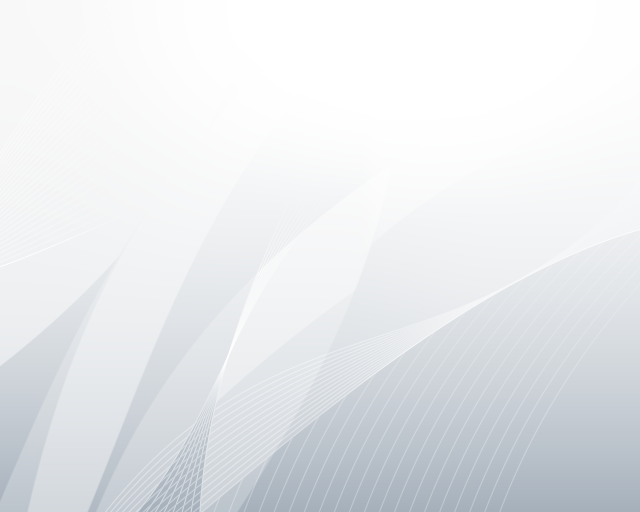
Write a Shadertoy shader that draws this background.

```glsl
// Pale abstract background: translucent curved ribbons and fans of fine lines
// over a white to blue-grey gradient. Each edge is a cubic through four evenly
// spaced knots; each fan blends between two such curves.

const vec3 FLOOR_SHADE = vec3(0.345, 0.303, 0.260); // darkness at the bottom
const float SHADE_POWER = 2.1;
const float LINE_WIDTH = 0.0004;                    // in canvas heights
const vec2 GLOW_CENTER = vec2(0.64, 0.98);
const vec2 GLOW_RADIUS = vec2(0.52, 0.44);
const float HATCH_SPACING = 0.0235;
const float HATCH_COUNT = 20.0;

// Knots of edges given as x over y
const vec4 WING_EDGE   = vec4(-0.355, -0.036, 0.186, 0.326);
const vec4 BLADE_OUTER = vec4(-0.007, 0.081, 0.186, 0.328);
const vec4 BLADE_INNER = vec4(0.043, 0.100, 0.189, 0.326);
const vec4 BLADE_RIGHT = vec4(0.137, 0.217, 0.306, 0.426);
const vec4 LEAF_LEFT   = vec4(0.150, 0.257, 0.430, 0.700);
const vec4 LEAF_RIGHT  = vec4(0.371, 0.488, 0.574, 0.620);
const vec4 TWIST_A     = vec4(0.215, 0.316, 0.395, 0.507);
const vec4 TWIST_B     = vec4(0.3125, 0.335, 0.382, 0.450);
const vec4 HATCH_EDGE  = vec4(0.781, 0.842, 0.927, 1.040);

// Knots of edges given as y over x
const vec4 FOLD        = vec4(0.107, 0.300, 0.458, 0.593);
const vec4 HIGH_SWEEP  = vec4(0.511, 0.645, 0.743, 0.845);
const vec4 SWOOSH_LOW  = vec4(-0.070, 0.189, 0.409, 0.552);
const vec4 SWOOSH_HIGH = vec4(0.115, 0.303, 0.416, 0.645);
const vec4 VEIL_LOW    = vec4(0.479, 0.520, 0.565, 0.609);
const vec4 VEIL_HIGH   = vec4(0.700, 0.850, 0.990, 1.150);

// Cubic through knots at t = 0, 1/3, 2/3, 1
float curve(vec4 k, float t) {
    float s = 3.0 * t, a = s - 1.0, b = s - 2.0, c = s - 3.0;
    return dot(k, vec4(-a * b * c / 6.0, s * b * c / 2.0,
                       -s * a * c / 2.0, s * a * b / 6.0));
}

float curveSlope(vec4 k, float t) {
    return (curve(k, t + 0.005) - curve(k, t - 0.005)) / 0.01;
}

// Antialiased step: 1 where d is positive
float side(float d) {
    float px = 1.0 / iResolution.y;
    return smoothstep(-px, px, d);
}

// Thin line from an axis-aligned offset and the slope of the curve
float stroke(float offset, float slope) {
    float d = abs(offset) * inversesqrt(1.0 + slope * slope);
    return 1.0 - smoothstep(0.0, LINE_WIDTH + 1.0 / iResolution.y, d);
}

// Lines blended from curve a to curve b; scale is (across, along) in heights
float fan(vec4 a, vec4 b, float t, float coord, vec2 scale, int count, float opacity) {
    float from = curve(a, t), to = curve(b, t);
    float slopeA = curveSlope(a, t), slopeB = curveSlope(b, t);
    float clear = 1.0;
    for (int i = 0; i < count; i++) {
        float k = float(i) / float(count - 1);
        float offset = (coord - mix(from, to, k)) * scale.x;
        float slope = mix(slopeA, slopeB, k) * scale.x / scale.y;
        clear *= 1.0 - opacity * stroke(offset, slope);
    }
    return 1.0 - clear;
}

void mainImage(out vec4 fragColor, in vec2 fragCoord) {
    vec2 p = fragCoord / iResolution.xy;
    float aspect = iResolution.x / iResolution.y;
    float tall = p.y / 0.75;
    float swooshT = (p.x - 0.25) / 0.75;

    // Upper-left wing and the blade beside it
    float shade = 1.0;
    float bladeOuter = curve(BLADE_OUTER, tall);
    float leftOfBlade = side(curve(BLADE_RIGHT, tall) - p.x);
    shade *= 1.0 - 0.50 * side(min(curve(WING_EDGE, tall), bladeOuter) - p.x);
    shade *= 1.0 - 0.25 * side(p.x - bladeOuter) * leftOfBlade;
    shade *= 1.0 - 0.35 * side(p.x - curve(BLADE_INNER, tall)) * leftOfBlade;

    // Leaf, split by the twisted fan
    float twistT = p.y / 0.6;
    float twistA = curve(TWIST_A, twistT), twistB = curve(TWIST_B, twistT);
    float leafLeft = curve(LEAF_LEFT, tall);
    float body = side(p.x - max(twistB, leafLeft));
    float leaf = body * side(curve(LEAF_RIGHT, tall) - p.x);
    shade *= 1.0 - 0.12 * (1.0 - leftOfBlade) * side(leafLeft - p.x);
    shade *= 1.0 - 0.34 * side(p.x - leafLeft) * side(min(twistA, twistB) - p.x);
    shade *= 1.0 - 0.25 * leaf;
    shade *= 1.0 - 0.35 * leaf * side(p.y - curve(FOLD, (p.x - 0.25) / 0.5));

    // Broad swoosh and the faint sweep above it
    float swooshLow = curve(SWOOSH_LOW, swooshT);
    float above = side(p.y - swooshLow);
    float sweep = side(p.y - curve(HIGH_SWEEP, (p.x - 0.57) / 0.43));
    shade *= 1.0 - mix(0.22, 0.38, smoothstep(0.5, 0.8, p.x)) * above * body;
    shade *= 1.0 - 0.40 * sweep * smoothstep(0.56, 0.60, p.x);

    // Gradient, soft upper-left tint and white glow
    vec3 darkness = FLOOR_SHADE * pow(1.0 - p.y, SHADE_POWER) * shade;
    darkness += 0.018 * smoothstep(0.4, 0.0, p.x) * smoothstep(0.3, 0.7, p.y);
    float glow = 1.0 - smoothstep(0.35, 1.0, length((p - GLOW_CENTER) / GLOW_RADIUS));
    vec3 color = 1.0 - (darkness + 0.008) * (1.0 - glow);

    // Fine line fans
    float swoosh = fan(SWOOSH_LOW, SWOOSH_HIGH, swooshT, p.y, vec2(1.0, 0.75 * aspect), 14, 0.36);
    float lines = swoosh * mix(1.0, 0.45, smoothstep(0.55, 0.85, p.x));
    float twist = fan(TWIST_A, TWIST_B, twistT, p.x, vec2(aspect, 0.6), 8, 0.46);
    lines = max(lines, twist * (1.0 - smoothstep(0.46, 0.65, p.y)));
    float veil = fan(VEIL_LOW, VEIL_HIGH, p.x / 0.25, p.y, vec2(1.0, 0.25 * aspect), 26, 0.36);
    float veilRim = stroke(p.y - curve(VEIL_LOW, p.x / 0.25),
                           curveSlope(VEIL_LOW, p.x / 0.25) / (0.25 * aspect));
    lines = max(lines, max(veil, 0.8 * veilRim) * (1.0 - smoothstep(0.02, 0.24, p.x)));
    float rim = stroke(p.y - swooshLow, curveSlope(SWOOSH_LOW, swooshT) / (0.75 * aspect));
    lines = max(lines, 0.7 * rim * smoothstep(0.35, 0.65, p.x));

    // Evenly spaced hatching below the swoosh
    float row = (curve(HATCH_EDGE, p.y / 0.5) - p.x) / HATCH_SPACING;
    float nearest = clamp(round(row), 0.0, HATCH_COUNT);
    float hatch = stroke((row - nearest) * HATCH_SPACING * aspect,
                         curveSlope(HATCH_EDGE, p.y / 0.5) * aspect / 0.5);
    float hatchFade = mix(0.26, 0.14, smoothstep(0.15, 0.45, p.y));
    lines = max(lines, hatchFade * hatch * (1.0 - above));

    fragColor = vec4(mix(color, vec3(1.0), lines), 1.0);
}
```
